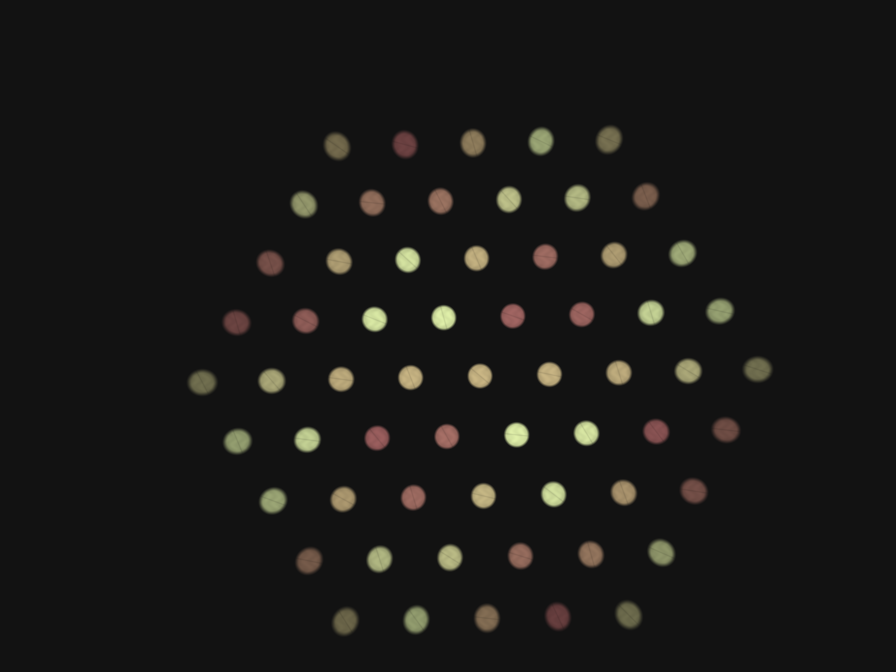
Write a WebGL 2 fragment shader that draws this pattern.

```glsl
#version 300 es
precision highp float;

uniform vec2 u_resolution;
out vec4 fragColor;

// Dusty red through tan to pale lime
vec3 tintRamp(float h) {
    vec3 red = vec3(0.61, 0.37, 0.37);
    vec3 tan_ = vec3(0.76, 0.67, 0.49);
    vec3 lime = vec3(0.86, 0.92, 0.65);
    return h < 0.5 ? mix(red, tan_, h * 2.0) : mix(tan_, lime, h * 2.0 - 1.0);
}

// Hue varies as a standing wave across the lattice
float hueWave(vec2 center, float row) {
    float wave = -sin(1.257 * row) * cos(15.27 * (center.x + 0.107));
    float flanks = exp(-3.0 * row * row) * smoothstep(0.2, 0.3, abs(center.x));
    return clamp(0.55 + 0.75 * wave + 0.2 * flanks, 0.0, 1.0);
}

// Slightly sheared hexagonal lattice, widening toward the bottom
vec2 latticePoint(float column, float row) {
    return vec2(0.0026 * row + column * (0.1033 + 0.00052 * row),
                -0.0884 * row - 0.00043 * row * row + 0.00243 * column);
}

void main() {
    vec2 p = gl_FragCoord.xy / u_resolution.y;
    p.x -= 0.5 * u_resolution.x / u_resolution.y - 0.6667;
    p -= vec2(0.7144, 0.4405);
    float pixel = 1.0 / u_resolution.y;

    vec3 color = vec3(0.069, 0.069, 0.070);

    for (int k = -4; k <= 4; k++) {
        // Nearest spot in this row of the hexagon
        float row = float(k);
        float halfCount = 0.5 * (8.0 - abs(row));
        float spacing = 0.1033 + 0.00052 * row;
        float index = round((p.x - 0.0026 * row) / spacing + halfCount);
        float column = clamp(index, 0.0, 2.0 * halfCount) - halfCount;
        vec2 center = latticePoint(column, row);

        // Spots stretch outward and blur away from the middle
        float reach = length(center) / 0.417;
        vec2 outward = center / max(length(center), 0.001);
        vec2 local = p - center;
        vec2 shaped = local - outward * dot(local, outward) * 0.13 * reach * reach;
        float dist = length(shaped);
        float blur = 0.0018 + 0.0018 * reach * reach + 0.5 * pixel;
        float mask = 1.0 - smoothstep(0.0176 - blur, 0.0176 + blur, dist);

        // Dimming, rim shade and a fine scratch with faint mottling
        float light = 1.0 - 0.48 * pow(reach, 3.0);
        light *= 1.0 - 0.12 * smoothstep(0.009, 0.018, dist);
        float angle = 0.7 + 0.6 * sin(column * 4.1 + row * 2.7);
        float across = dot(local, vec2(sin(angle), cos(angle)));
        light *= 1.0 - 0.09 * exp(-pow(across / 0.0013, 2.0));
        light *= 1.0 + 0.025 * sin(p.x * 410.0 + 2.0 * sin(p.y * 290.0));

        color = mix(color, tintRamp(hueWave(center, row)) * light, mask);
    }

    fragColor = vec4(color, 1.0);
}
```
